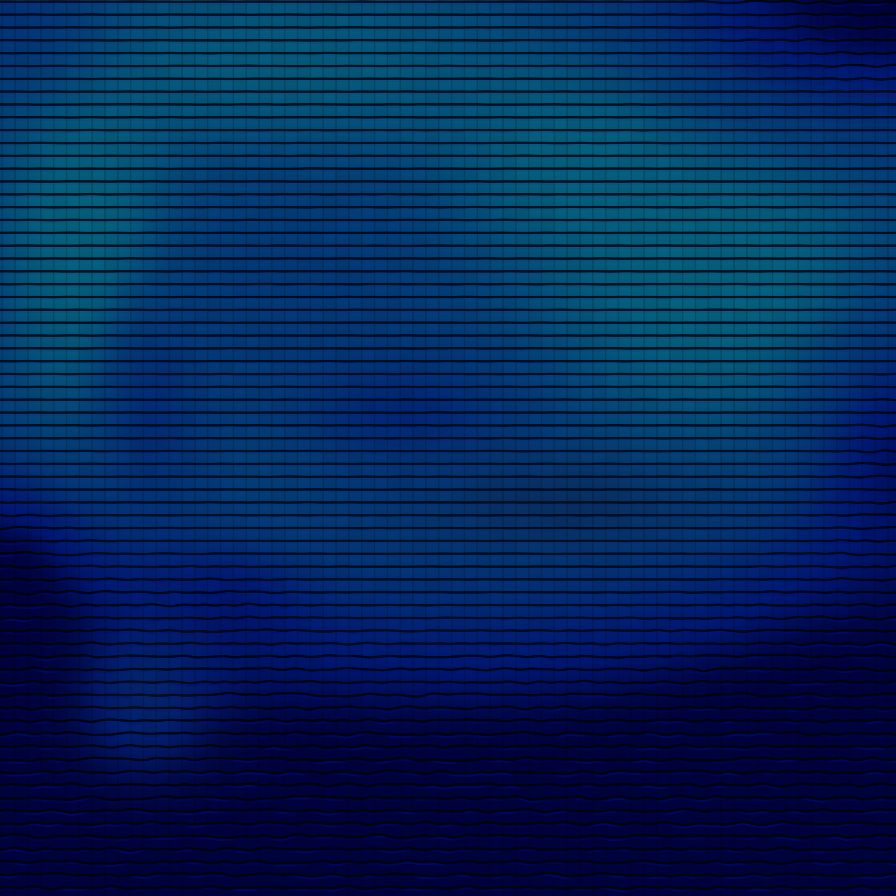
This background is drawn by a Shadertoy shader. Its source:

```glsl
// Deep blue and teal glow behind a fine grid of ruled, slightly worn square tiles.

const float TILES = 69.8;                    // repeats across and down
const vec2 GRID_OFFSET = vec2(0.18, 0.14);   // first seam, in tiles from top left
const vec3 NAVY = vec3(0.0, 0.008, 0.24);
const vec3 ROYAL = vec3(0.0, 0.09, 0.445);
const vec3 OCEAN = vec3(0.012, 0.225, 0.46);
const vec3 TEAL = vec3(0.02, 0.37, 0.485);
const vec3 SLATE = vec3(0.035, 0.17, 0.36);
const vec3 SEAM = vec3(0.0, 0.03, 0.10);
const vec3 GLINT = vec3(0.0, 0.035, 0.48);

float hash(vec2 p) {
    vec3 q = fract(vec3(p.xyx) * 0.1031);
    q += dot(q, q.yzx + 33.33);
    return fract((q.x + q.y) * q.z);
}

vec2 gradientDir(vec2 cell) {
    float angle = 6.2832 * hash(cell);
    return vec2(cos(angle), sin(angle));
}

float gradientNoise(vec2 p) {
    vec2 i = floor(p), f = fract(p);
    vec2 u = f * f * f * (f * (f * 6.0 - 15.0) + 10.0);
    vec2 e = vec2(0.0, 1.0);
    float a = dot(gradientDir(i), f);
    float b = dot(gradientDir(i + e.yx), f - e.yx);
    float c = dot(gradientDir(i + e.xy), f - e.xy);
    float d = dot(gradientDir(i + e.yy), f - e.yy);
    return mix(mix(a, b, u.x), mix(c, d, u.x), u.y);
}

// Soft elliptical weight, 1 at the centre
float pool(vec2 p, vec2 centre, vec2 radius) {
    vec2 d = (p - centre) / radius;
    return exp(-dot(d, d));
}

// Brightness of the glow: 0 is navy, 1 is teal
float glowLevel(vec2 p) {
    float arch = p.y - 0.6 * (p.x - 0.5) * (p.x - 0.5);
    float level = 0.58 * smoothstep(0.13, 0.42, arch);
    // Teal arc
    level = mix(level, 0.90, pool(p, vec2(0.32, 0.93), vec2(0.34, 0.12)));
    level = mix(level, 1.00, pool(p, vec2(0.09, 0.74), vec2(0.10, 0.24)));
    level = mix(level, 0.95, pool(p, vec2(0.65, 0.83), vec2(0.15, 0.12)));
    level = mix(level, 1.00, pool(p, vec2(0.80, 0.69), vec2(0.22, 0.19)));
    level = mix(level, 0.68, pool(p, vec2(0.30, 0.49), vec2(0.09, 0.10)));
    // Darker hollows
    level = mix(level, 0.40, pool(p, vec2(0.45, 0.54), vec2(0.12, 0.06)));
    level = mix(level, 0.45, pool(p, vec2(0.17, 0.54), vec2(0.06, 0.12)));
    level = mix(level, 0.18, pool(p, vec2(0.25, 0.30), vec2(0.09, 0.08)));
    level = mix(level, 0.33, pool(p, vec2(0.16, 0.23), vec2(0.07, 0.09)));
    // Fading edges
    level = mix(level, 0.50, pool(p, vec2(0.00, 1.00), vec2(0.12, 0.12)));
    level = mix(level, 0.15, pool(p, vec2(1.01, 0.47), vec2(0.10, 0.15)));
    level = mix(level, 0.00, pool(p, vec2(0.00, 0.33), vec2(0.09, 0.11)));
    return mix(level, 0.00, pool(p, vec2(1.00, 1.00), vec2(0.25, 0.12)));
}

vec3 glowColor(vec2 p, float level) {
    vec3 color = mix(NAVY, ROYAL, smoothstep(0.0, 0.26, level));
    color = mix(color, OCEAN, smoothstep(0.18, 0.66, level));
    color = mix(color, TEAL, smoothstep(0.58, 1.0, level));
    float dull = pool(p, vec2(0.63, 0.435), vec2(0.14, 0.05));
    dull += 0.45 * pool(p, vec2(0.17, 0.22), vec2(0.08, 0.08));
    return mix(color, SLATE, 0.8 * min(dull, 1.0));
}

// Antialiased line at every whole number, widths in tiles
float ruled(float x, float halfWidth, float blur) {
    float d = abs(x - round(x));
    return 1.0 - smoothstep(halfWidth - blur, halfWidth + blur, d);
}

void mainImage(out vec4 fragColor, in vec2 fragCoord) {
    vec2 uv = fragCoord / iResolution.xy;
    float blur = 0.5 * TILES / iResolution.y;
    float level = glowLevel(uv);
    float wear = 1.0 - smoothstep(0.05, 0.5, level);

    // Tile space runs downward; dark areas get uneven seams
    vec2 tile = vec2(uv.x, 1.0 - uv.y) * TILES - GRID_OFFSET;
    float row = round(tile.y);
    float ripple = gradientNoise(vec2(tile.x * 0.65, row * 7.37 + 0.5));
    float seamY = tile.y + ripple * (0.03 + 0.24 * wear);

    // Slight shade change from tile to tile
    vec3 color = glowColor(uv, level);
    color *= 0.98 + 0.06 * hash(floor(tile));
    color *= 1.03 - 0.08 * fract(tile.y);

    // Faint column seams
    color *= 1.0 - 0.17 * ruled(tile.x, 0.06, blur);

    // Broken blue glints under the row seams
    float flecks = smoothstep(-0.1, 0.35, gradientNoise(vec2(tile.x * 0.45, row * 3.71)));
    float ledge = ruled(seamY - 0.20, 0.07, blur);
    color = mix(color, GLINT, ledge * (0.08 + 0.55 * wear * flecks));

    // Dark row seams
    color = mix(color, mix(SEAM, SEAM * 0.4, wear), 0.88 * ruled(seamY, 0.095, blur));
    fragColor = vec4(color, 1.0);
}
```
